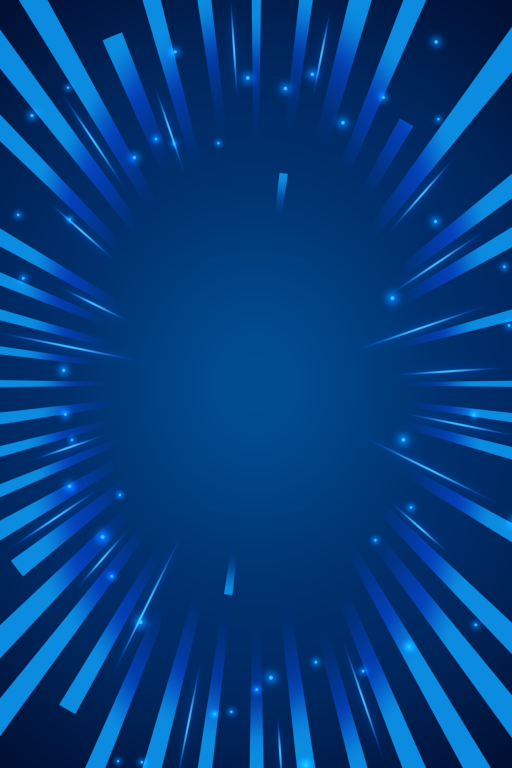
A WebGL 1 fragment shader for this background:

```glsl
precision highp float;
// Radial burst on deep blue: slim tapered beams, thin glints and glowing
// sparks surround a calm oval centre. Beams and glints are repeated by angle
// in polar cells; sparks are scattered by a golden-angle loop.
uniform vec2 u_resolution;

#define TAU 6.28319
#define BEAMS 48.0
#define GLINTS 24.0
#define SPARKS 50
#define OVAL vec2(0.36, 0.62)
#define GLINT_WIDTH 0.002
#define NAVY vec3(0.0, 0.045, 0.17)
#define DEEP vec3(0.0, 0.172, 0.405)
#define CENTRE vec3(0.0, 0.30, 0.565)
#define ROYAL vec3(0.015, 0.25, 0.72)
#define AZURE vec3(0.045, 0.55, 0.88)

float hash(float n) {
  return fract(sin(n * 12.9898 + 4.1) * 43758.5);
}

// Coverage of a band of the given half width, softened over one pixel.
float band(float dist, float halfWidth, float px) {
  return 1.0 - smoothstep(halfWidth - px, halfWidth + px, dist);
}

vec3 background(vec2 p) {
  float d = length(p * vec2(1.0, 0.87));
  vec3 color = mix(CENTRE, DEEP, smoothstep(0.0, 0.48, d));
  return mix(color, NAVY, smoothstep(0.42, 0.93, d));
}

// Wedges that fade in from the oval, turning from royal blue to azure.
vec3 addBeams(vec3 color, float angle, float r, float oval, float px) {
  float cell = angle / TAU * BEAMS;
  float id = floor(cell + 0.5);
  float k = mod(id, BEAMS);
  float seed = hash(k);
  float offset = (cell - id) * TAU / BEAMS;
  float dist = abs(offset - (hash(k + 70.0) - 0.5) * 0.008) * r;

  // Diagonal beams are the widest and turn bright further out.
  float diagonal = abs(sin(id * 2.0 * TAU / BEAMS));
  float halfWidth = 0.012 + 0.014 * diagonal + 0.009 * seed * seed;
  float start = 0.68 + 0.16 * hash(k + 31.0);
  float cover = band(dist, halfWidth * r, px);
  cover *= smoothstep(start, start + 0.38, oval);

  // Empty slots, and blunt outer ends on a few beams.
  if (k == 1.0 || k == 3.0 || k == 6.0) cover = 0.0;
  if (k == 19.0 || k == 43.0 || k == 45.0) cover = 0.0;
  if (k == 8.0 || k == 29.0) cover *= band(r, 0.59, px);
  if (k == 15.0 || k == 32.0) cover *= band(r, 0.735, px);
  float turn = start + 0.2 + 0.13 * diagonal;
  float bright = smoothstep(turn, turn + 0.23, oval);
  color = mix(color, mix(ROYAL, AZURE, bright), cover);

  // Short blunt stubs close to the vertical axis.
  if (mod(k, 24.0) == 11.0) {
    float grow = smoothstep(0.32, 0.41, r);
    float stub = band(abs(offset), 0.02, px / r) * band(r, 0.415, px);
    color = mix(color, mix(ROYAL, AZURE, grow), stub * grow);
  }
  return color;
}

// Lens-shaped radial lines, brightest at the middle.
vec3 addGlints(vec3 color, float angle, float r, float oval, float px) {
  float cell = angle / TAU * GLINTS - 0.25;
  float id = floor(cell + 0.5);
  float k = mod(id, GLINTS);
  float dist = abs(cell - id) * TAU / GLINTS * r;
  float middle = mix(0.9, 1.2, hash(k + 11.0)) * r / oval;
  float halfLength = mix(0.07, 0.17, hash(k + 53.0));
  float along = (r - middle) / halfLength;
  float taper = max(0.0, 1.0 - along * along);
  float present = 1.0 - step(abs(mod(k, 8.0) - 4.0), 0.5);

  float core = band(dist, GLINT_WIDTH * taper, px) * taper;
  float halo = exp(-dist * 150.0) * taper * taper;
  vec3 tint = mix(ROYAL, vec3(0.3, 0.8, 1.0), pow(taper, 3.0));
  color += ROYAL * halo * 0.3 * present;
  return mix(color, tint, core * present * 0.9);
}

// Small round lights with soft halos, kept outside the oval.
vec3 addSparks(vec3 color, vec2 p, float px) {
  for (int i = 0; i < SPARKS; i++) {
    float n = float(i);
    float turn = n * 2.39996;
    float reach = mix(0.78, 1.5, hash(n + 90.0));
    vec2 spot = vec2(cos(turn), sin(turn)) * OVAL * reach;
    float size = mix(0.003, 0.006, pow(hash(n + 17.0), 2.0));
    float d = length(p - spot);
    float halo = exp(-d * d / (size * size * 6.0));
    color += vec3(0.0, 0.25, 0.45) * halo;
    color = mix(color, vec3(0.25, 0.75, 1.0), band(d, size * 0.7, px));
  }
  return color;
}

void main() {
  // Canvas width is one unit, with the burst at the middle.
  vec2 p = (gl_FragCoord.xy - 0.5 * u_resolution) / u_resolution.x;
  p.x += 0.0001;
  float px = 0.8 / u_resolution.x;
  float r = max(length(p), 0.0001);
  float oval = length(p / OVAL);
  float angle = atan(p.y, p.x);

  vec3 color = background(p);
  color = addBeams(color, angle, r, oval, px);
  color = addGlints(color, angle, r, oval, px);
  color = addSparks(color, p, px);
  gl_FragColor = vec4(clamp(color, 0.0, 1.0), 1.0);
}
```
